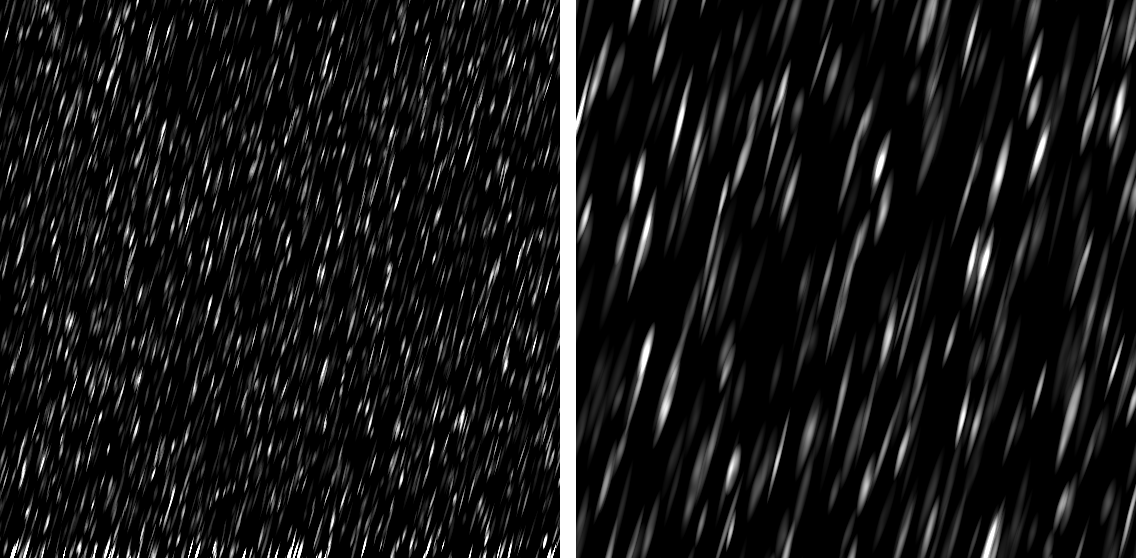
Left, the full canvas; right, a detail of the centre.
A Shadertoy shader for this texture:

```glsl
// Slanted grey rain streaks on black, gathered into loose patches.
// Spindles are scattered over jittered cells in a tilted frame, roughened
// by fine stretched noise and brightened along the lower rim.

float hash(vec2 p) {
    return fract(sin(dot(p, vec2(127.1, 311.7))) * 43758.545);
}

float noise(vec2 p) {
    vec2 i = floor(p), f = fract(p);
    f = f * f * (3.0 - 2.0 * f);
    return mix(mix(hash(i), hash(i + vec2(1, 0)), f.x),
               mix(hash(i + vec2(0, 1)), hash(i + vec2(1, 1)), f.x), f.y);
}

// One pointed streak: parabolic across, tapering along its length
float spindle(vec2 d, vec2 halfSize) {
    vec2 e = abs(d) / halfSize;
    return max(0.0, 1.0 - e.x * e.x - pow(e.y, 1.5));
}

// Sum of the streaks of one layer near p
float streakLayer(vec2 p, float layer, float pixel) {
    vec2 cellSize = vec2(0.016, 0.08);
    vec2 home = floor(p / cellSize);
    float sum = 0.0;
    for (int j = -1; j <= 1; j++) {
        for (int i = -1; i <= 1; i++) {
            vec2 cell = home + vec2(i, j);
            vec2 seed = cell + layer * 17.3;
            vec2 jitter = vec2(hash(seed), hash(seed + 41.7));
            vec2 center = (cell + jitter) * cellSize;
            float patchiness = noise(center * vec2(22.0, 13.0) + 5.0);
            float keep = step(hash(seed + 73.1), mix(0.4, 1.05, patchiness));

            vec2 d = p - center;
            d.x += d.y * (hash(seed + 11.9) - 0.5) * 0.1;
            float halfWidth = mix(0.0015, 0.0037, hash(seed + 23.3));
            float halfLength = mix(0.013, 0.037, hash(seed + 57.7));
            float brightness = 0.15 + 0.8 * pow(hash(seed + 91.3), 3.0);
            vec2 halfSize = vec2(max(halfWidth, 0.75 * pixel), halfLength);
            sum += keep * brightness * spindle(d, halfSize);
        }
    }
    return sum;
}

void mainImage(out vec4 fragColor, in vec2 fragCoord) {
    vec2 uv = fragCoord / iResolution.y;
    float pixel = 1.0 / iResolution.y;

    // Tilted frame: y runs along the streaks
    float tilt = radians(15.0);
    vec2 p = vec2(cos(tilt) * uv.x - sin(tilt) * uv.y,
                  sin(tilt) * uv.x + cos(tilt) * uv.y);

    float light = 0.0;
    for (int k = 0; k < 4; k++) {
        float layer = float(k);
        light += streakLayer(p + layer * vec2(0.0059, 0.0231), layer, pixel);
    }

    // Ragged grain inside the streaks
    light *= 0.55 + 0.9 * noise(p * vec2(330.0, 75.0));

    // Bright stubs along the lower rim
    light *= 1.0 + 2.5 * smoothstep(0.045, 0.0, uv.y);

    fragColor = vec4(vec3(min(light, 1.0)), 1.0);
}
```
